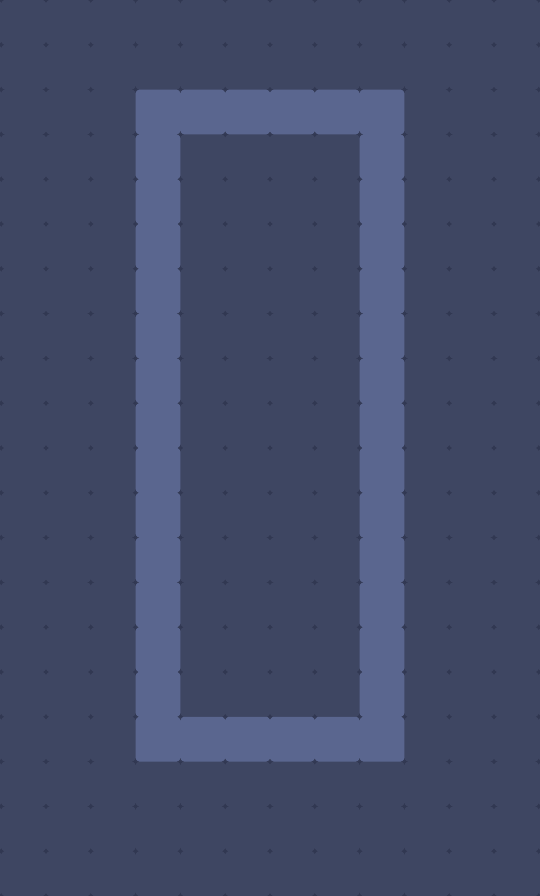
Write a Shadertoy shader that draws this background.

```glsl
// A tall flat frame on a dusky blue ground, overlaid with a grid of tiny stars.
// Everything is measured in grid cells, twenty to the canvas height; the frame
// is one cell thick and its edges run along the grid lines.

// Signed distance to a square-cornered band around a box outline
float frameDistance(vec2 p, vec2 halfSize, float halfWidth) {
    vec2 q = abs(p) - halfSize;
    return abs(max(q.x, q.y)) - halfWidth;
}

// Four-pointed star with concave sides; equals the radius at each tip
float starExtent(vec2 p) {
    vec2 root = sqrt(abs(p));
    float concave = (root.x + root.y) * (root.x + root.y);
    return mix(concave, abs(p.x) + abs(p.y), 0.5);
}

void mainImage(out vec4 fragColor, in vec2 fragCoord) {
    // Cell coordinates, centred across the canvas and rising from the bottom
    float pixel = 20.0 / iResolution.y;
    vec2 cell = vec2(fragCoord.x - 0.5 * iResolution.x, fragCoord.y) * pixel;

    // Ground and frame
    vec3 color = vec3(0.245, 0.275, 0.384);
    float frame = frameDistance(cell - vec2(0.0, 10.5), vec2(2.5, 7.0), 0.5);
    float frameMask = 1.0 - smoothstep(-0.5 * pixel, 0.5 * pixel, frame);
    color = mix(color, vec3(0.352, 0.400, 0.560), frameMask);

    // Dark star on every grid crossing, above the frame
    vec2 fromCrossing = fract(cell + 0.5) - 0.5;
    float star = starExtent(fromCrossing) - 0.085;
    float starMask = 1.0 - smoothstep(-pixel, pixel, star);
    color = mix(color, vec3(0.188, 0.213, 0.315), 0.9 * starMask);

    fragColor = vec4(color, 1.0);
}
```
